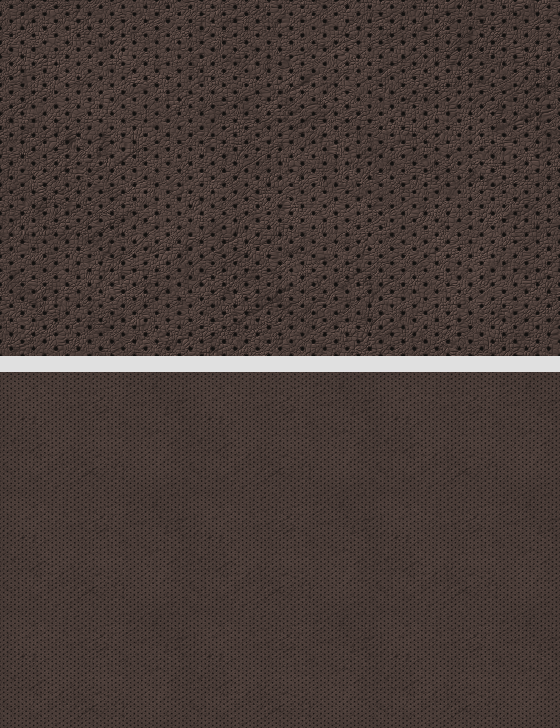
Top, the tile; bottom, the same tile 3 across and 3 down.
This texture is drawn by a Shadertoy shader. Its source:

```glsl
// Dark brown perforated leather: pebbled grain, slanted wrinkles and staggered punched holes.

float hash(vec2 p) {
    return fract(sin(dot(p, vec2(127.1, 311.7))) * 43758.5);
}

// Value noise that wraps after "period" lattice cells.
float noise(vec2 p, vec2 period) {
    vec2 i = floor(p), f = fract(p);
    f = f * f * (3.0 - 2.0 * f);
    vec2 a = mod(i, period), b = mod(i + 1.0, period);
    return mix(mix(hash(a), hash(vec2(b.x, a.y)), f.x),
               mix(hash(vec2(a.x, b.y)), hash(b), f.x), f.y);
}

float tiledNoise(vec2 uv, vec2 count) {
    return noise(uv * count, count);
}

// Thin grooves along a sheared lattice; a shear of one whole tile still wraps.
float wrinkle(vec2 uv, vec2 count, float shear, float width) {
    float n = tiledNoise(vec2(uv.x, uv.y - shear * uv.x), count);
    return 1.0 - smoothstep(0.0, width, abs(n - 0.5));
}

// Gap between the two nearest cell points: zero in the creases between pebbles.
float pebbleGap(vec2 uv, vec2 count) {
    vec2 p = uv * count, cell = floor(p), f = fract(p);
    float nearest = 8.0, second = 8.0;
    for (int y = -1; y <= 1; y++)
    for (int x = -1; x <= 1; x++) {
        vec2 o = vec2(x, y), id = mod(cell + o, count);
        vec2 jitter = vec2(hash(id), hash(id + 71.3));
        float d = length(o + 0.1 + 0.8 * jitter - f);
        second = min(second, max(nearest, d));
        nearest = min(nearest, d);
    }
    return second - nearest;
}

float leatherHeight(vec2 uv) {
    // Bend the grain so that no crease runs straight.
    vec2 bend = vec2(tiledNoise(uv, vec2(60.0, 38.0)),
                     tiledNoise(uv + 0.37, vec2(60.0, 38.0))) - 0.5;
    vec2 q = uv + 0.012 * bend;

    float depth = 0.5 + 0.5 * tiledNoise(uv, vec2(42.0, 28.0));
    float h = depth * smoothstep(0.0, 0.5, pebbleGap(q, vec2(144.0, 92.0)));
    h += 0.35 * tiledNoise(q, vec2(230.0, 146.0));

    // Long wrinkles fade in and out across the hide.
    float patches = smoothstep(0.3, 0.75, tiledNoise(uv, vec2(9.0, 7.0)));
    h -= 0.75 * patches * wrinkle(q, vec2(13.0, 36.0), 1.0, 0.06);
    h -= 0.5 * wrinkle(q, vec2(34.0, 62.0), 1.0, 0.09);
    h -= 0.35 * wrinkle(q, vec2(44.0, 40.0), 0.0, 0.08);
    return h;
}

void mainImage(out vec4 fragColor, in vec2 fragCoord) {
    vec2 uv = fragCoord / iResolution.xy;
    float aspect = iResolution.y / iResolution.x;
    float pixel = 1.0 / iResolution.x;

    // Relief lit from the upper left.
    vec2 toLight = vec2(-0.0009, 0.0011 / aspect);
    float h = leatherHeight(uv);
    float slope = h - leatherHeight(uv + toLight);
    float mottle = tiledNoise(uv, vec2(7.0, 5.0)) - 0.5;
    float tone = 1.0 + 0.42 * slope + 0.22 * (h - 0.45) + 0.08 * mottle;
    vec3 color = vec3(0.289, 0.235, 0.217) * clamp(tone, 0.6, 1.6);

    // Holes: 25 by 25 repeats, one at the corner and one at the centre of each.
    for (int k = 0; k < 2; k++) {
        vec2 g = uv * 25.0 + 0.5 * float(k);
        vec2 id = mod(floor(g + 0.5), 25.0) + 40.0 * float(k);
        vec2 d = (fract(g + 0.5) - 0.5) / 25.0 * vec2(1.0, aspect);
        float radius = 0.0034 + 0.0005 * (hash(id) - 0.5);
        float angle = atan(d.y, d.x);
        float edge = length(d) - radius
                   - 0.00022 * sin(3.0 * angle + 6.28 * hash(id + 9.0));

        // Rounded lip: shaded above, catching light below.
        float lip = exp(-pow((edge - 0.0007) / 0.0009, 2.0));
        color *= 1.0 + lip * (-0.12 - 0.22 * d.y / radius);

        float soft = max(0.0006, 0.7 * pixel);
        float inside = 1.0 - smoothstep(-soft, soft, edge);
        float wall = clamp(0.5 - 0.5 * d.y / radius, 0.0, 1.0);
        color = mix(color, vec3(0.055, 0.05, 0.045) + 0.03 * wall, inside);
    }
    fragColor = vec4(color, 1.0);
}
```
